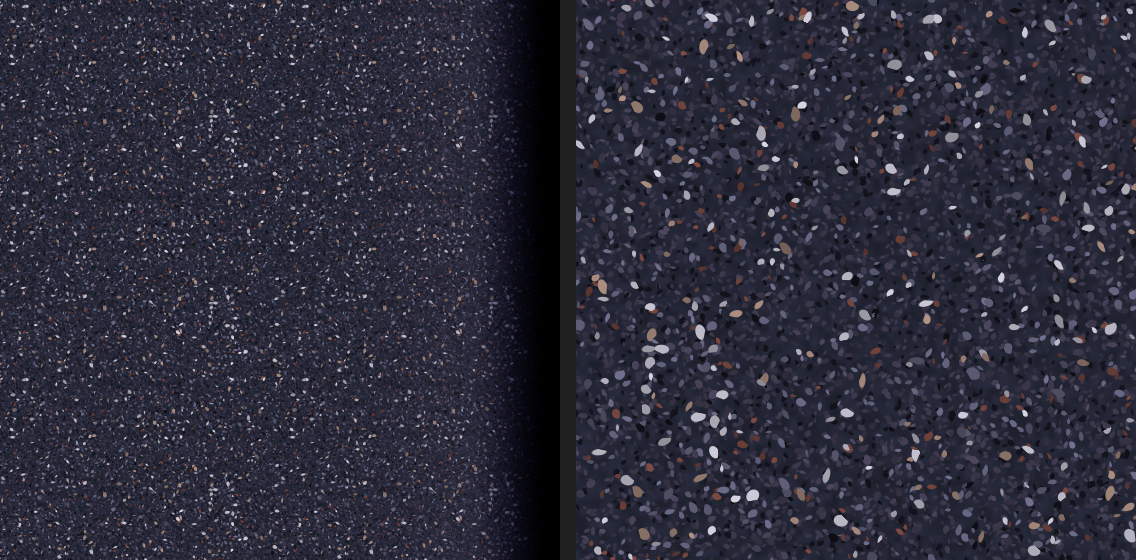
Left, the full canvas; right, a detail of the centre.
Reproduce this texture procedurally as a Shadertoy shader.

```glsl
#define TILE vec2(1.0 / 2.0, 1.0 / 3.0)
#define DUST_COUNT 240.0
#define CHIP_COUNT 150.0
#define FLAKE_COUNT 90.0
#define DUST_DENSITY 0.62
#define CHIP_DENSITY 0.58
#define FLAKE_DENSITY 0.36
#define SHADE_START 0.83
#define SHADE_END 0.98

const vec3 NAVY = vec3(0.135, 0.145, 0.205);
const vec3 SOOT = vec3(0.06, 0.06, 0.09);
const vec3 MAUVE = vec3(0.25, 0.23, 0.31);
const vec3 LILAC = vec3(0.37, 0.37, 0.47);
const vec3 RUST = vec3(0.42, 0.25, 0.22);
const vec3 TAN = vec3(0.63, 0.52, 0.47);
const vec3 PALE = vec3(0.76, 0.75, 0.80);

// Integer hash giving three values in 0..1
vec3 hash3(uvec3 v) {
    v = v * 1664525u + 1013904223u;
    v.x += v.y * v.z; v.y += v.z * v.x; v.z += v.x * v.y;
    v ^= v >> 16u;
    v.x += v.y * v.z; v.y += v.z * v.x; v.z += v.x * v.y;
    return vec3(v >> 8u) / 16777216.0;
}

// Hash of a cell that repeats with the tile
vec3 cellHash(vec2 cell, float count, uint seed) {
    vec2 period = round(count * TILE);
    return hash3(uvec3(uvec2(cell + period) % uvec2(period), seed));
}

float valueNoise(vec2 uv, float count, uint seed) {
    vec2 cell = floor(uv * count);
    vec2 f = fract(uv * count);
    f = f * f * (3.0 - 2.0 * f);
    float a = cellHash(cell, count, seed).x;
    float b = cellHash(cell + vec2(1, 0), count, seed).x;
    float c = cellHash(cell + vec2(0, 1), count, seed).x;
    float d = cellHash(cell + vec2(1, 1), count, seed).x;
    return mix(mix(a, b, f.x), mix(c, d, f.x), f.y);
}

// Scattered chipped ellipses: x = coverage, y = tone, z = brightness
vec3 grains(vec2 uv, float count, float density, vec2 sizeRange, uint seed) {
    vec2 p = uv * count;
    vec2 home = floor(p);
    float pixel = count / iResolution.y;
    vec3 best = vec3(0.0);
    for (int j = -1; j <= 1; j++)
    for (int i = -1; i <= 1; i++) {
        vec2 cell = home + vec2(i, j);
        vec3 place = cellHash(cell, count, seed);
        vec3 form = cellHash(cell, count, seed + 1u);
        vec3 look = cellHash(cell, count, seed + 2u);
        if (place.z > density) continue;

        float angle = 6.2832 * form.x;
        vec2 axis = vec2(cos(angle), sin(angle));
        vec2 q = p - cell - place.xy;
        q = vec2(dot(q, axis), dot(q, vec2(-axis.y, axis.x)));
        float size = mix(sizeRange.x, sizeRange.y, form.y * form.y);
        vec2 radii = size * vec2(1.0, mix(0.42, 0.85, form.z));
        q /= radii;
        float shape = max(length(q), 1.35 * dot(q, vec2(0.6, 0.8)));
        float dist = (shape - 1.0) * radii.y;
        float cover = 1.0 - smoothstep(-0.6 * pixel, 0.6 * pixel, dist);
        if (cover > best.x) best = vec3(cover, look.xy);
    }
    return best;
}

void mainImage(out vec4 fragColor, in vec2 fragCoord) {
    vec2 uv = fragCoord / iResolution.y;
    float across = fragCoord.x / iResolution.x;
    float clump = mix(0.75, 1.25, valueNoise(uv, 18.0, 1u));

    // Dark ground with a fine mottle
    vec3 color = NAVY * mix(0.82, 1.18, valueNoise(uv, DUST_COUNT, 2u));

    // Dim dust and dark pits
    vec3 dust = grains(uv, DUST_COUNT, DUST_DENSITY, vec2(0.32, 0.65), 10u);
    vec3 dustColor = dust.y < 0.24 ? SOOT : MAUVE * mix(0.75, 1.1, dust.z);
    color = mix(color, dustColor, 0.85 * dust.x);

    // Muted lilac, mauve and rust chips
    vec3 chip = grains(uv, CHIP_COUNT, CHIP_DENSITY * clump, vec2(0.24, 0.5), 20u);
    vec3 chipColor = chip.y < 0.42 ? MAUVE : chip.y < 0.78 ? LILAC
                   : chip.y < 0.90 ? RUST : SOOT;
    color = mix(color, chipColor * mix(0.8, 1.2, chip.z), chip.x);

    // Sparse bright flakes
    vec3 flake = grains(uv, FLAKE_COUNT, FLAKE_DENSITY * clump, vec2(0.18, 0.42), 30u);
    vec3 flakeColor = flake.y < 0.48 ? PALE : flake.y < 0.74 ? TAN : LILAC;
    color = mix(color, flakeColor * mix(0.72, 1.12, flake.z), flake.x);

    // Faint haze, then a bluish fall into black at the right edge
    color = mix(color, vec3(0.21, 0.19, 0.28), 0.18 * smoothstep(0.6, 0.85, across));
    float light = 1.0 - smoothstep(SHADE_START, SHADE_END, across);
    color *= pow(vec3(light), vec3(1.2, 1.2, 0.85));

    fragColor = vec4(color, 1.0);
}
```
